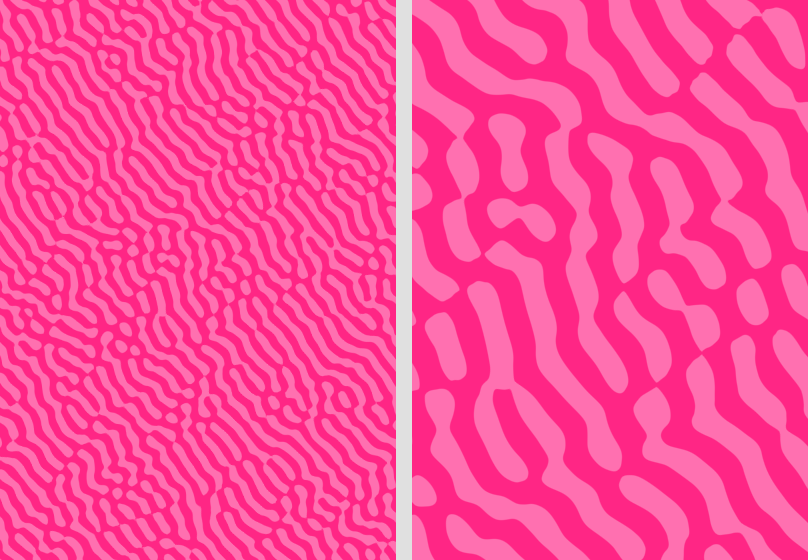
Left: the whole. Right: its middle third, enlarged.
A Shadertoy shader for this pattern:

```glsl
// Slanted labyrinth of wavy pink stripes with forks, loose ends and dots.

#define STRIPES 35.5        // stripe periods per canvas height
#define NORMAL_ANGLE 0.61   // direction across the stripes, radians
#define ANGLE_SPREAD 0.82   // largest deviation of a wave, radians
#define FREQ_JITTER 0.25    // relative spread of the stripe period
#define GAIN 1.4            // how strongly stripe widths are evened out
#define GAP_DEPTH 0.5       // how strongly broken places turn dark
#define BIAS 0.01           // raises the share of the dark colour
#define SEED 23.0
#define WAVES 32
#define DARK_PINK vec3(1.0, 0.15, 0.52)
#define LIGHT_PINK vec3(1.0, 0.44, 0.69)

const float TAU = 6.2831853;

vec3 waves[WAVES];          // xy: wave vector, z: phase

float hash(float n, float channel) {
    return fract(sin(dot(vec2(n + SEED, channel), vec2(12.9898, 78.233))) * 43758.5453);
}

// Random waves of similar length, crowded around the main direction.
void initWaves() {
    for (int i = 0; i < WAVES; i++) {
        float n = float(i);
        float s = 2.0 * (n + hash(n, 1.0)) / float(WAVES) - 1.0;
        float angle = NORMAL_ANGLE + ANGLE_SPREAD * s * abs(s);
        float freq = TAU * STRIPES * (1.0 + FREQ_JITTER * (hash(n, 2.0) - 0.5));
        waves[i] = vec3(freq * vec2(cos(angle), sin(angle)), TAU * hash(n, 3.0));
    }
}

// Squashed sum of the waves; dark gaps open where they cancel out.
float stripeField(vec2 p) {
    vec2 z = vec2(0.0);
    for (int i = 0; i < WAVES; i++) {
        float phase = dot(waves[i].xy, p) + waves[i].z;
        z += vec2(cos(phase), sin(phase));
    }
    z *= sqrt(2.0 / float(WAVES));
    float gap = exp(-1.5 * dot(z, z));
    return tanh(GAIN * (z.x - GAP_DEPTH * gap));
}

// Mean of the field on a circle.
float ringMean(vec2 p, float radius, int count) {
    float sum = 0.0;
    for (int i = 0; i < count; i++) {
        float a = NORMAL_ANGLE + TAU * (float(i) + 0.5) / float(count);
        sum += stripeField(p + radius * vec2(cos(a), sin(a)));
    }
    return sum / float(count);
}

// Short-range activation and inhibition half a period away;
// the weights damp the mean and the higher harmonics, which rounds all ends.
float labyrinth(vec2 p) {
    float period = 1.0 / STRIPES;
    return 0.25 * stripeField(p)
         + 0.40 * ringMean(p, 0.25 * period, 8)
         - 0.95 * ringMean(p, 0.5 * period, 14)
         + 0.35 * ringMean(p, period, 18);
}

void mainImage(out vec4 fragColor, in vec2 fragCoord) {
    initWaves();
    float v = labyrinth(fragCoord / iResolution.y) - BIAS;

    // Edge about one pixel wide
    float edge = max(0.85 * length(vec2(dFdx(v), dFdy(v))), 1e-4);
    float light = smoothstep(-edge, edge, v);
    fragColor = vec4(mix(DARK_PINK, LIGHT_PINK, light), 1.0);
}
```
